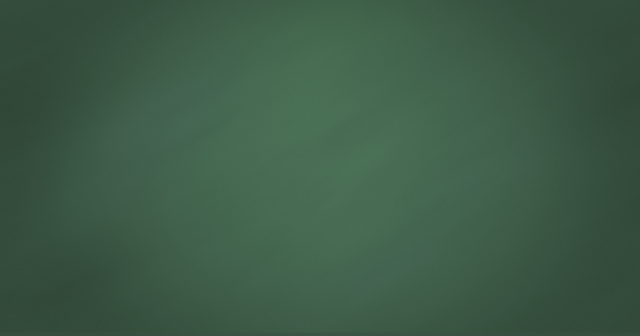
A Shadertoy shader for this texture:

```glsl
// A green chalkboard with soft slanted wipe marks, a lit middle and dark sides.

float hash(vec2 p) {
    return fract(sin(dot(p, vec2(127.1, 311.7))) * 43758.5453);
}

float valueNoise(vec2 p) {
    vec2 cell = floor(p);
    vec2 f = fract(p);
    f = f * f * (3.0 - 2.0 * f);
    float low = mix(hash(cell), hash(cell + vec2(1.0, 0.0)), f.x);
    float high = mix(hash(cell + vec2(0.0, 1.0)), hash(cell + vec2(1.0, 1.0)), f.x);
    return mix(low, high, f.y);
}

float fbm(vec2 p) {
    float sum = 0.0;
    float weight = 0.5;
    for (int i = 0; i < 4; i++) {
        sum += weight * (valueNoise(p) - 0.5);
        p = p * 2.03 + 17.3;
        weight *= 0.5;
    }
    return sum;
}

// Soft elongated patch, lying along the wipe direction
float smear(vec2 p, vec2 center, vec2 size) {
    vec2 d = p - center;
    d = vec2(0.88 * d.x + 0.47 * d.y, 0.88 * d.y - 0.47 * d.x) / size;
    return exp(-dot(d, d));
}

void mainImage(out vec4 fragColor, in vec2 fragCoord) {
    vec2 uv = fragCoord / iResolution.xy;
    vec2 p = vec2(uv.x * 1.91, uv.y);

    // Wipe marks climb to the right and bend slightly
    vec2 along = vec2(0.88 * p.x + 0.47 * p.y, 0.88 * p.y - 0.47 * p.x);
    along.y += 0.04 * sin(along.x * 3.0);
    float broad = fbm(along * vec2(1.6, 6.0) + 4.7);
    float fine = fbm(along * vec2(5.0, 22.0) + 31.0);

    // Light falls off from the middle towards the sides
    vec2 offset = (uv - vec2(0.51, 0.52)) * vec2(2.0, 1.3);
    float dist = length(offset) + 0.18 * broad + 0.04 * fine;
    vec3 color = mix(vec3(0.287, 0.436, 0.336), vec3(0.250, 0.372, 0.290),
                     smoothstep(0.1, 0.68, dist));
    color = mix(color, vec3(0.198, 0.292, 0.226), smoothstep(0.5, 1.03, dist));

    // Greyish chalk dust
    float dust = smear(p, vec2(0.50, 0.66), vec2(0.28, 0.10))
               + 0.8 * smear(p, vec2(1.15, 0.19), vec2(0.26, 0.06))
               + 0.6 * smear(p, vec2(1.42, 0.47), vec2(0.28, 0.10))
               + 0.5 * smear(p, vec2(0.30, 0.42), vec2(0.30, 0.09));
    color = mix(color, vec3(0.268, 0.392, 0.328), 0.5 * min(dust, 1.0));

    // Cleaner green at the top, dark wipes at the sides
    color += vec3(0.008, 0.022, 0.006) * smear(p, vec2(0.98, 0.91), vec2(0.30, 0.15));
    float shade = smear(p, vec2(0.05, 0.66), vec2(0.22, 0.12))
                + smear(p, vec2(1.86, 0.70), vec2(0.24, 0.09))
                + 0.6 * smear(p, vec2(0.24, 0.16), vec2(0.24, 0.06));
    color *= 1.0 - 0.05 * shade;

    // Streaks and faint grain
    color *= 1.0 + 0.10 * broad + 0.05 * fine;
    color += 0.006 * (valueNoise(p * 180.0) - 0.5);

    // Muted strip along the lower edge
    color = mix(vec3(0.225, 0.315, 0.260), color, 0.4 + 0.6 * smoothstep(0.006, 0.014, uv.y));

    fragColor = vec4(color, 1.0);
}
```
